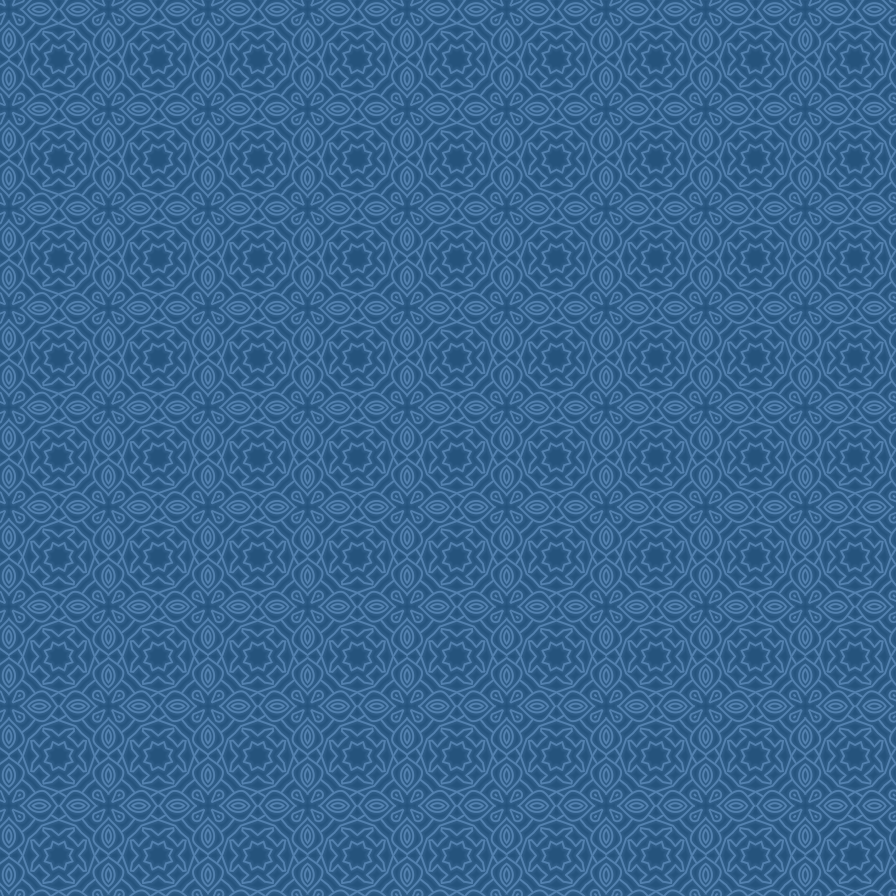
Write a WebGL 2 fragment shader that draws this pattern.

```glsl
#version 300 es
precision highp float;
// Nine by nine lattice of outlined blue flowers and eight-pointed stars.
uniform vec2 u_resolution;
out vec4 fragColor;

const float PI = 3.14159265;

// Distance to the outline of a pointed leaf lying along x.
float leafLine(vec2 p, float halfLength, float halfWidth) {
    float offset = (halfLength * halfLength - halfWidth * halfWidth) / (2.0 * halfWidth);
    return abs(length(abs(p) + vec2(0.0, offset)) - offset - halfWidth);
}

// Broad petal, widest toward its outer tip.
float petalLine(vec2 p) {
    float reach = p.x < 0.0 ? 0.215 : 0.155;
    float phase = 0.5 * PI * min(abs(p.x) / reach, 1.0);
    float rise = max(cos(phase), 0.0);
    float width = 0.15 * pow(rise, 1.2);
    float slope = 0.15 * 1.2 * pow(rise, 0.2) * sin(phase) * 0.5 * PI / reach;
    float d = abs(abs(p.y) - width) / sqrt(1.0 + slope * slope);
    return max(d, abs(p.x) - reach);
}

float segment(vec2 p, vec2 a, vec2 b) {
    vec2 ab = b - a;
    return length(p - a - ab * clamp(dot(p - a, ab) / dot(ab, ab), 0.0, 1.0));
}

// Outline of a drop on the diagonal, its narrow end toward the flower centre.
float dropLine(vec2 p) {
    vec2 tip = vec2(0.045);
    vec2 axis = vec2(0.065);
    float t = clamp(dot(p - tip, axis) / dot(axis, axis), 0.0, 1.0);
    return abs(length(p - tip - axis * t) - mix(0.006, 0.045, t));
}

// Petals, eyes and drops around the flower centre.
float flower(vec2 q) {
    vec2 eye = q - vec2(0.305, 0.0);
    float d = petalLine(q - vec2(0.335, 0.0));
    d = min(d, leafLine(eye, 0.112, 0.062));
    d = min(d, leafLine(eye, 0.066, 0.026));
    d = min(d, dropLine(q));
    return min(d, segment(q, vec2(0.102), vec2(0.112)));
}

// Straight bands framing the star, crossing between petals and capping the drops.
float straps(vec2 q) {
    vec2 crossing = vec2(0.5, 0.14);
    vec2 shoulder = vec2(0.33, 0.2);
    float d = segment(q, crossing, shoulder);
    d = min(d, segment(q, shoulder, vec2(0.27)));
    d = min(d, segment(q, crossing, vec2(0.42, 0.09)));
    return min(d, segment(q, vec2(0.205), vec2(0.265, 0.13)));
}

// Slanted leaves in mirrored pairs, joined into a ring around the star.
float leafRing(vec2 s) {
    vec2 tip = vec2(0.152, 0.277);
    vec2 outer = vec2(0.07, 0.262);
    vec2 bend = vec2(0.155, 0.25);
    vec2 inner = vec2(0.095, 0.195);
    float d = segment(s, vec2(0.0, 0.205), outer);
    d = min(d, segment(s, outer, tip));
    d = min(d, segment(s, tip, bend));
    d = min(d, segment(s, bend, inner));
    return min(d, segment(s, inner, vec2(0.15)));
}

// Small eight-pointed star, folded into one half point.
float starLine(vec2 s) {
    float angle = abs(mod(atan(s.y, s.x), PI / 4.0) - PI / 8.0);
    vec2 v = length(s) * vec2(cos(angle), sin(angle));
    return segment(v, vec2(0.152, 0.0), vec2(0.102, 0.0422));
}

void main() {
    const float repeats = 9.0;
    vec2 uv = gl_FragCoord.xy / u_resolution * repeats;
    float pixel = repeats / min(u_resolution.x, u_resolution.y);

    // Fold each cell into one eighth, centred on the flower.
    vec2 q = abs(fract(uv - vec2(0.089, 0.906) + 0.5) - 0.5);
    q = vec2(max(q.x, q.y), min(q.x, q.y));
    vec2 s = 0.5 - q;

    float d = min(min(flower(q), straps(q)), min(leafRing(s), starLine(s)));
    float ink = 1.0 - smoothstep(0.0105 - 0.8 * pixel, 0.0105 + 0.9 * pixel, d);

    // Faint light spreads from each line into the ground.
    float glow = 0.2 * (1.0 - smoothstep(0.015, 0.05, d));
    vec3 ground = vec3(0.145, 0.325, 0.488);
    vec3 lineBlue = vec3(0.33, 0.51, 0.69);
    fragColor = vec4(mix(ground, lineBlue, max(ink, glow)), 1.0);
}
```
